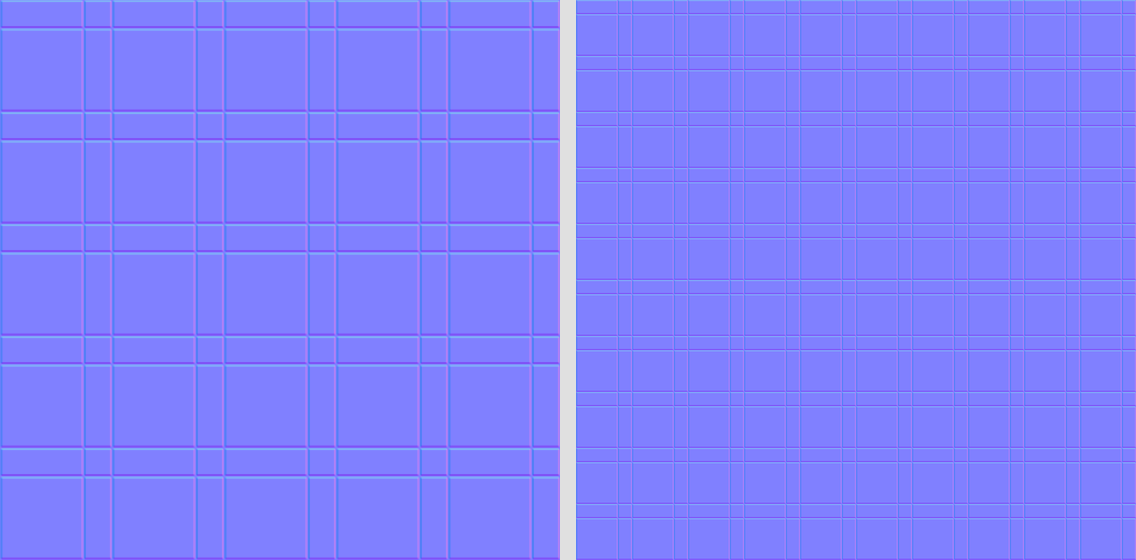
Left, the tile; right, the same tile 2 across and 2 down.
This texture map is drawn by a Shadertoy shader. Its source:

```glsl
const float REPEATS = 5.0;        // cells across and down
const float PANEL_SIZE = 0.748;   // wide panel, as a share of the cell
const float PANEL_BEVEL = 0.026;  // soft edge of the wide panel
const float STRIP_BEVEL = 0.021;  // tighter edge of the narrow strip
const float GROOVE_DEPTH = 0.0070;

// Rounded rise from the groove floor at both ends of a span
float bevelledSpan(float t, float start, float end, float bevel) {
    float edgeDistance = min(t - start, end - t);
    return smoothstep(0.0, bevel, edgeDistance);
}

// Height along one axis: a wide panel followed by a narrow strip
float panelProfile(float x, float panelSize) {
    float t = fract(x);
    return t < panelSize
        ? bevelledSpan(t, 0.0, panelSize, PANEL_BEVEL)
        : bevelledSpan(t, panelSize, 1.0, STRIP_BEVEL);
}

// Slope averaged over the footprint, which smooths the edges
float profileSlope(float x, float panelSize, float footprint) {
    float halfStep = 0.5 * footprint;
    float rise = panelProfile(x + halfStep, panelSize)
               - panelProfile(x - halfStep, panelSize);
    return rise / footprint;
}

// Surface normal of the product of both profiles, so grooves merge at crossings
vec3 panelNormal(vec2 cell, float panelSize, float depth, vec2 footprint) {
    vec2 height = vec2(panelProfile(cell.x, panelSize),
                       panelProfile(cell.y, panelSize));
    vec2 slope = vec2(profileSlope(cell.x, panelSize, footprint.x),
                      profileSlope(cell.y, panelSize, footprint.y));
    return normalize(vec3(-depth * slope * height.yx, 1.0));
}

void mainImage(out vec4 fragColor, in vec2 fragCoord) {
    vec2 cell = REPEATS * fragCoord / iResolution.xy;
    vec2 footprint = REPEATS / iResolution.xy;
    vec3 normal = panelNormal(cell, PANEL_SIZE, GROOVE_DEPTH, footprint);

    // Pack the normal into colour
    fragColor = vec4(0.5 + 0.5 * normal, 1.0);
}
```
